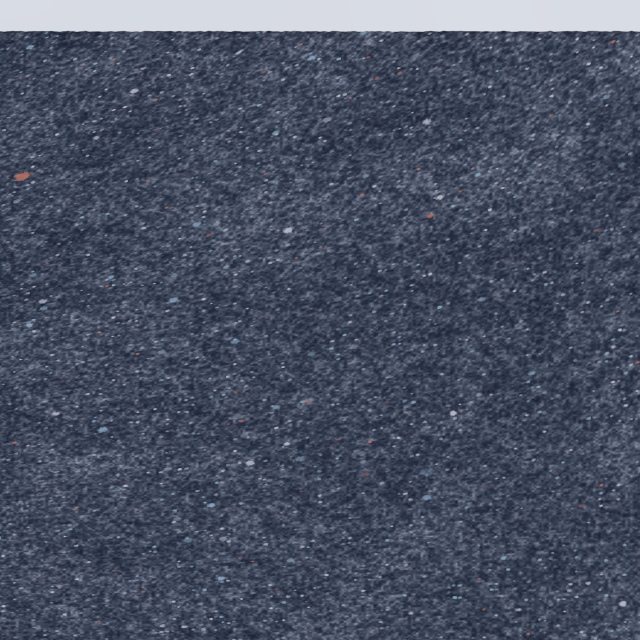
Reproduce this texture procedurally as a WebGL 1 fragment shader.

```glsl
precision highp float;
// Dark blue woven cloth with slanted grain and pale flecks below a light strip.

uniform vec2 u_resolution;

#define CLOTH_TOP 0.951
#define GRAIN_SCALE vec2(150.0, 225.0)
#define GRAIN_CONTRAST 0.80
#define WEAVE_SCALE 128.0
#define WEAVE_CONTRAST 0.05
#define CLOTH_TONE 0.243
#define CLOTH_TINT vec3(0.0, 0.030, 0.105)
#define STRIP_COLOR vec3(0.845, 0.860, 0.895)
#define COOL_FLECK vec3(0.56, 0.68, 0.78)
#define PALE_FLECK vec3(0.76, 0.77, 0.82)
#define WARM_FLECK vec3(0.72, 0.45, 0.39)

float hash(vec2 p) {
    vec3 q = fract(vec3(p.xyx) * 0.1031);
    q += dot(q, q.yzx + 33.33);
    return fract((q.x + q.y) * q.z);
}

// Smooth value noise centred on zero.
float noise(vec2 p) {
    vec2 cell = floor(p);
    vec2 f = fract(p);
    f = f * f * (3.0 - 2.0 * f);
    float low = mix(hash(cell), hash(cell + vec2(1.0, 0.0)), f.x);
    float high = mix(hash(cell + vec2(0.0, 1.0)), hash(cell + 1.0), f.x);
    return mix(low, high, f.y) - 0.5;
}

// The grain leans upwards to the right, more so near the top.
vec2 slant(vec2 uv) {
    float slope = mix(0.04, 0.30, uv.y);
    return vec2(uv.x, uv.y - slope * (uv.x - 0.5)) + 2.0;
}

// Fine stitches, longer streaks and broad worn patches.
float grain(vec2 p) {
    float stitches = noise(p * GRAIN_SCALE);
    float fibres = 0.85 * noise(p * GRAIN_SCALE * 1.73 + 37.0);
    float streaks = 0.42 * noise(p * vec2(38.0, 85.0) + 11.0);
    float patches = 0.32 * noise(p * vec2(6.0, 13.0) + 5.0);
    return stitches + fibres + streaks + patches;
}

float weave(vec2 uv) {
    vec2 phase = 6.28318 * WEAVE_SCALE * uv;
    return sin(phase.x + 0.5 * phase.y) * sin(phase.y);
}

// One scattered layer: rgb is the fleck colour, a its coverage.
vec4 flecks(vec2 p, float scale, float density, float size, float seed) {
    vec2 grid = p * scale;
    vec2 id = floor(grid) + seed;
    vec2 center = 0.3 + 0.4 * vec2(hash(id + 3.1), hash(id + 8.7));
    vec2 offset = (fract(grid) - center) * vec2(0.65, 1.15);
    float radius = size * mix(0.55, 1.0, hash(id + 14.3));
    float ragged = 0.5 * radius * noise(p * 330.0 + seed);
    float blur = 0.6 * scale / u_resolution.y + 0.2 * radius;
    float shape = 1.0 - smoothstep(-blur, blur, length(offset) + ragged - radius);
    float present = step(hash(id + 21.9), density);
    float kind = hash(id + 29.4);
    vec3 color = mix(COOL_FLECK, PALE_FLECK, step(0.55, kind));
    color = mix(color, WARM_FLECK, step(0.94, kind));
    return vec4(color, shape * present * mix(0.35, 0.9, hash(id + 41.7)));
}

void main() {
    vec2 uv = gl_FragCoord.xy / u_resolution;
    vec2 p = slant(uv);

    // Cloth tones spread further towards light than towards dark.
    float shade = GRAIN_CONTRAST * grain(p) + WEAVE_CONTRAST * weave(uv);
    vec3 cloth = CLOTH_TONE * exp(shade) + CLOTH_TINT;

    // Flecks grow larger and rarer from layer to layer.
    for (int i = 0; i < 3; i++) {
        float layer = float(i);
        float scale = 105.0 / pow(2.1, layer);
        float density = 0.13 * pow(0.23, layer);
        vec4 fleck = flecks(p, scale, density, 0.24 - 0.025 * layer, 17.0 * layer);
        cloth = mix(cloth, fleck.rgb, fleck.a);
    }

    // Uneven cut edge with a narrow shadow against the light strip.
    float edge = CLOTH_TOP + 0.0016 * noise(vec2(uv.x * 150.0, 4.0));
    float below = edge - uv.y;
    cloth *= 1.0 - 0.16 * exp(-max(below, 0.0) * 220.0);
    vec3 strip = STRIP_COLOR + 0.012 * noise(uv * vec2(4.0, 9.0));
    float soft = 0.8 / u_resolution.y;
    vec3 color = mix(strip, cloth, smoothstep(-soft, soft, below));
    gl_FragColor = vec4(color, 1.0);
}
```
